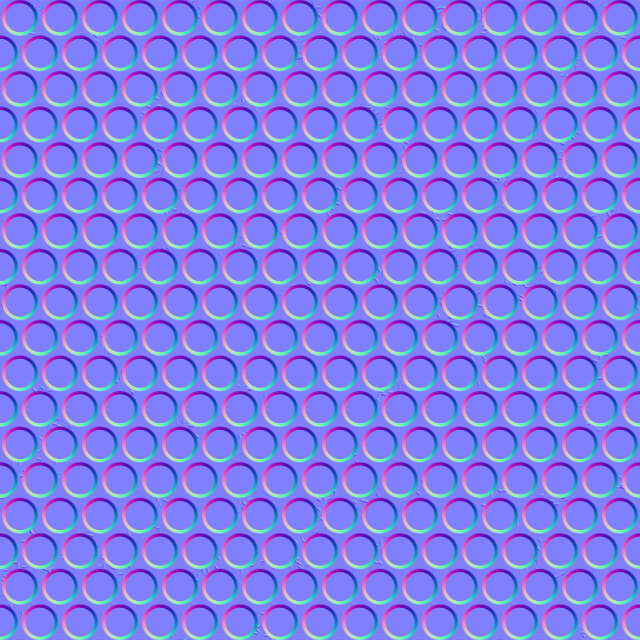
Give the GLSL for this texture map, as a WebGL 1 fragment shader.

```glsl
precision highp float;
// Tiling normal map of staggered round studs with bevelled rims and faint scratches.

uniform vec2 u_resolution;

const float COLUMNS = 16.0;
const float ROWS = 18.0;             // even, so the stagger wraps
const vec2 RIM_INNER = vec2(0.0218, 0.0236);   // bevel fades in over these radii
const vec2 RIM_OUTER = vec2(0.0262, 0.0294);   // and fades out over these
const float RIM_SLOPE = 0.95;
const float MAX_SLOPE = 0.98;
const float PATCH_CELLS = 14.0;      // worn patches across the tile
const float PATCH_CHANCE = 0.38;
const float SCRATCH_CELLS = 112.0;   // scratch sites across the tile
const float SCRATCH_CHANCE = 0.55;
const float SCRATCH_WIDTH = 0.13;    // in scratch cells
const float SCRATCH_SLOPE = 0.45;

vec2 hash2(vec2 cell, float seed) {
  vec3 p = fract(vec3(cell.xyx + seed) * vec3(0.1031, 0.1030, 0.0973));
  p += dot(p, p.yzx + 33.33);
  return fract((p.xx + p.yz) * p.zy);
}

// Sum of the inward-facing bevels of the nearest stud in three rows.
vec2 studSlope(vec2 uv, out float land) {
  vec2 slope = vec2(0.0);
  land = 1.0;
  float baseRow = floor(uv.y * ROWS);
  for (int j = -1; j <= 1; j++) {
    float row = baseRow + float(j);
    float stagger = 0.5 * mod(row, 2.0);
    vec2 p = vec2((fract(uv.x * COLUMNS - stagger + 0.5) - 0.5) / COLUMNS,
                  uv.y - (row + 0.5) / ROWS);
    float r = length(p);
    float rim = smoothstep(RIM_INNER.x, RIM_INNER.y, r)
              * (1.0 - smoothstep(RIM_OUTER.x, RIM_OUTER.y, r));
    slope -= RIM_SLOPE * rim * p / max(r, 0.0001);
    land *= smoothstep(RIM_OUTER.x, RIM_OUTER.y, r);
  }
  return slope;
}

// Wrapping cellular mask: soft spots in a few random cells.
float wearMask(vec2 uv) {
  vec2 p = uv * PATCH_CELLS;
  float mask = 0.0;
  for (int j = -1; j <= 1; j++) {
    for (int i = -1; i <= 1; i++) {
      vec2 cell = floor(p) + vec2(float(i), float(j));
      vec2 id = mod(cell, PATCH_CELLS);
      float present = step(hash2(id, 7.0).x, PATCH_CHANCE);
      float d = length(p - cell - hash2(id, 19.0));
      mask = max(mask, present * (1.0 - smoothstep(0.25, 0.5, d)));
    }
  }
  return mask;
}

// Short grooves at random angles, one per chosen cell.
vec2 scratchSlope(vec2 uv) {
  vec2 p = uv * SCRATCH_CELLS;
  vec2 slope = vec2(0.0);
  for (int j = -1; j <= 1; j++) {
    for (int i = -1; i <= 1; i++) {
      vec2 cell = floor(p) + vec2(float(i), float(j));
      vec2 id = mod(cell, SCRATCH_CELLS);
      vec2 rnd = hash2(id, 43.0);
      float angle = 6.2832 * rnd.x;
      vec2 along = vec2(cos(angle), sin(angle));
      vec2 across = vec2(-along.y, along.x);
      vec2 q = p - cell - hash2(id, 71.0);
      float side = dot(q, across) / SCRATCH_WIDTH;
      float groove = side * exp(0.5 - 0.5 * side * side);
      float ends = 1.0 - smoothstep(0.15, 0.6, abs(dot(q, along)));
      slope += step(rnd.y, SCRATCH_CHANCE) * groove * ends * across;
    }
  }
  return SCRATCH_SLOPE * slope;
}

void main() {
  vec2 uv = gl_FragCoord.xy / u_resolution;
  float land;
  vec2 slope = studSlope(uv, land);
  slope += land * wearMask(uv) * scratchSlope(uv);

  // Unit normal packed into colour.
  slope *= min(1.0, MAX_SLOPE / max(length(slope), 0.0001));
  vec3 normal = vec3(slope, sqrt(1.0 - dot(slope, slope)));
  gl_FragColor = vec4(0.5 + 0.5 * normal, 1.0);
}
```
